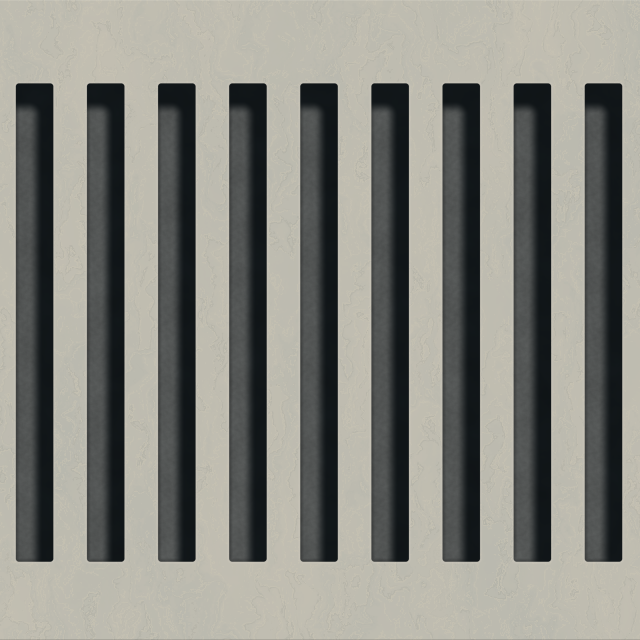
This pattern is drawn by a WebGL 2 fragment shader. Its source:

```glsl
#version 300 es
precision highp float;
// A pale, vertically veined stone plate cut by a row of tall recessed slots.
// Slots are repeated rounded boxes; a shifted copy of the box gives the inner shadow.
// Veins are contour bands of a height field built from warped, layered sines.

uniform vec2 u_resolution;
out vec4 fragColor;

// Slot layout, in canvas units
const float SLOT_COUNT = 9.0;
const float SLOT_SHIFT_X = -0.0015;
const float SLOT_CENTER_Y = 0.496;
const vec2 SLOT_HALF = vec2(0.0293, 0.3737);
const float CORNER_RADIUS = 0.005;
const float EDGE_SOFTNESS = 0.0011;
const float RIM_WIDTH = 0.003;
const float FRAME_LINE = 0.0015;

// Shadow cast into each slot from the upper right
const vec2 SHADOW_SHIFT = vec2(-0.027, -0.038);
const float SHADOW_CORNER = 0.012;
const float SHADOW_BLUR = 0.0105;

// Stone veins
const vec2 VEIN_SCALE = vec2(25.0, 8.5);
const float WARP_SCALE = 38.0;
const float WARP_AMOUNT = 0.55;
const float BAND_DENSITY = 4.5;
const float VEIN_WIDTH = 0.0016;

const vec3 STONE_COOL = vec3(0.705, 0.711, 0.677);
const vec3 STONE_WARM = vec3(0.768, 0.750, 0.697);
const vec3 VEIN_LIGHT = vec3(0.785, 0.765, 0.700);
const vec3 VEIN_DARK = vec3(0.650, 0.650, 0.610);
const vec3 RIM_COLOR = vec3(0.800, 0.780, 0.740);
const vec3 FLOOR_LIT = vec3(0.325, 0.335, 0.332);
const vec3 FLOOR_SHADOW = vec3(0.065, 0.085, 0.095);

const mat2 TURN = mat2(0.8, 0.6, -0.6, 0.8);

float hash(float n) {
    return fract(sin(n * 12.99 + 4.1) * 437.58);
}

// Sum of turned sine octaves, each bent by the ones before it
float layeredSines(vec2 p) {
    float sum = 0.0;
    float amplitude = 0.5;
    for (int i = 0; i < 6; i++) {
        sum += amplitude * sin(p.x + 1.3 * sin(0.8 * p.y)) * cos(0.9 * p.y + sin(0.7 * p.x));
        p = TURN * p * 1.9 + vec2(3.1, 1.7) + 0.8 * sum;
        amplitude *= 0.52;
    }
    return sum;
}

float roundedBox(vec2 p, vec2 halfSize, float radius) {
    vec2 d = abs(p) - halfSize + radius;
    return length(max(d, 0.0)) + min(max(d.x, d.y), 0.0) - radius;
}

// Banded stone: one tone per contour band, thin paired lines between bands
vec3 stoneColor(vec2 uv) {
    vec2 warp = vec2(layeredSines(uv * WARP_SCALE), layeredSines(uv * WARP_SCALE + 17.0));
    float height = layeredSines(uv * VEIN_SCALE + WARP_AMOUNT * warp);
    float level = height * BAND_DENSITY + 20.0;
    float slope = max(fwidth(level), 1e-4);
    float band = floor(level + 0.5);
    float offset = level + 0.5 - band;
    float blend = smoothstep(0.0, min(1.0, 2.0 * slope + 0.12), offset);
    float tone = mix(hash(band - 1.0), hash(band), blend);

    float broad = layeredSines(uv * vec2(11.0, 5.0) + 31.0);
    vec3 color = mix(STONE_COOL, STONE_WARM, clamp(0.3 + 0.5 * tone + 0.3 * broad, 0.0, 1.0));

    float lineWidth = max(VEIN_WIDTH * slope * u_resolution.y, slope);
    float visible = 1.0 - smoothstep(0.15, 0.6, slope);
    float darkLine = 1.0 - smoothstep(0.0, lineWidth, abs(offset - 0.5));
    float lightLine = 1.0 - smoothstep(0.0, lineWidth, abs(offset - 0.5 - lineWidth));
    color = mix(color, VEIN_DARK, 0.4 * visible * darkLine * hash(band + 7.0));
    return mix(color, VEIN_LIGHT, 0.6 * visible * lightLine);
}

// Recessed floor: mottled grey, fading into the cast shadow
vec3 floorColor(vec2 uv, vec2 p, float slotDistance) {
    float mottle = layeredSines(uv * 45.0 + 5.0);
    float grain = layeredSines(uv * 310.0);
    float lit = 1.0 - smoothstep(-SHADOW_BLUR, SHADOW_BLUR,
        roundedBox(p - SHADOW_SHIFT, SLOT_HALF, SHADOW_CORNER));
    float wallShade = mix(0.76, 1.0, smoothstep(0.0, 0.007, -slotDistance));
    vec3 litFloor = FLOOR_LIT * (1.0 + 0.06 * mottle + 0.06 * grain) * wallShade;
    return mix(FLOOR_SHADOW * (1.0 + 0.1 * mottle), litFloor, lit);
}

void main() {
    vec2 uv = gl_FragCoord.xy / u_resolution;

    // Position relative to the nearest slot centre
    float slotX = (fract((uv.x - SLOT_SHIFT_X) * SLOT_COUNT) - 0.5) / SLOT_COUNT;
    vec2 p = vec2(slotX, uv.y - SLOT_CENTER_Y);
    float slotDistance = roundedBox(p, SLOT_HALF, CORNER_RADIUS);

    // Stone with a worn rim and faint plate edges
    vec3 stone = stoneColor(uv);
    float rim = 1.0 - smoothstep(0.0, RIM_WIDTH, abs(slotDistance - 0.5 * RIM_WIDTH));
    stone = mix(stone, RIM_COLOR, 0.4 * rim);
    stone *= 1.0 - 0.25 * (1.0 - smoothstep(0.0, FRAME_LINE, uv.y));
    stone += 0.06 * smoothstep(1.0 - FRAME_LINE, 1.0, uv.y);

    float softness = max(EDGE_SOFTNESS, 0.7 / u_resolution.y);
    float plate = smoothstep(-softness, softness, slotDistance);
    fragColor = vec4(mix(floorColor(uv, p, slotDistance), stone, plate), 1.0);
}
```
